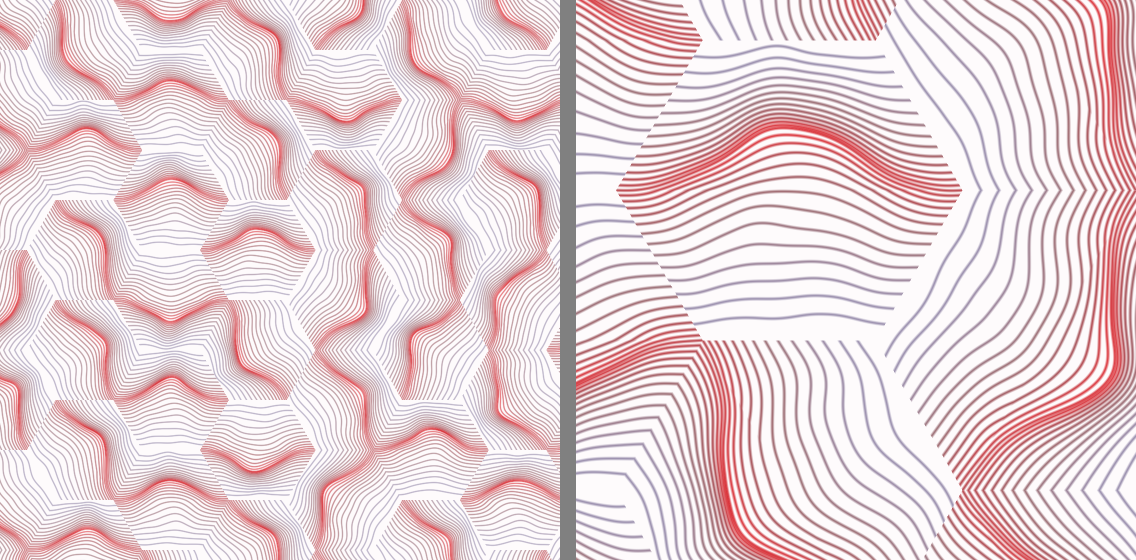
Left, the full canvas; right, a detail of the centre.
Write a Shadertoy shader that draws this pattern.

```glsl
// Hexagonal tiles of fine red-to-violet contour lines, each turned at random.

const float TILE_RADIUS = 0.1031;            // canvas units, centre to corner
const vec2 TILE_ORIGIN = vec2(0.151, 0.5534);
const float SQRT3 = 1.7320508;
const float APOTHEM = 0.5 * SQRT3;           // tile units, corner radius is 1
const float LINE_WIDTH = 0.0122;             // tile units
const float LINE_SOFTNESS = 0.0105;          // tile units, ink bleed
const float LINES_PER_SIDE = 13.0;
const int SAMPLES = 2;

const vec3 PAPER = vec3(0.995, 0.985, 0.990);
const vec3 CORE_RED = vec3(0.84, 0.10, 0.13);
const vec3 DARK_RED = vec3(0.62, 0.19, 0.22);
const vec3 DUSTY_BROWN = vec3(0.55, 0.34, 0.37);
const vec3 PALE_VIOLET = vec3(0.54, 0.49, 0.63);

float hash(vec2 p) {
    vec3 q = fract(p.xyx * vec3(0.1031, 0.1030, 0.0973));
    q += dot(q, q.yzx + 33.33);
    return fract((q.x + q.y) * q.z);
}

vec2 gradient(vec2 cell) {
    float angle = 6.2831853 * hash(cell + 17.0);
    return vec2(cos(angle), sin(angle));
}

float gradientNoise(vec2 p) {
    vec2 i = floor(p), f = fract(p);
    vec2 w = f * f * f * (f * (f * 6.0 - 15.0) + 10.0);
    vec2 e = vec2(0.0, 1.0);
    float low = mix(dot(gradient(i), f), dot(gradient(i + e.yx), f - e.yx), w.x);
    float high = mix(dot(gradient(i + e), f - e), dot(gradient(i + 1.0), f - 1.0), w.x);
    return mix(low, high, w.y);
}

vec2 rotate(vec2 p, float angle) {
    float c = cos(angle), s = sin(angle);
    return vec2(c * p.x + s * p.y, c * p.y - s * p.x);
}

// Nearest centre of a flat-topped hexagonal lattice
vec2 hexCentre(vec2 p) {
    vec2 pitch = vec2(3.0, SQRT3);
    vec2 a = floor(p / pitch + 0.5) * pitch;
    vec2 b = (floor(p / pitch) + 0.5) * pitch;
    return distance(p, a) < distance(p, b) ? a : b;
}

// 1 - u^2 across the tile, zero on the slanted sides so that lines meet there
float spanProfile(vec2 p) {
    float u = clamp(p.x / (1.0 - abs(p.y) / SQRT3), -1.0, 1.0);
    return 1.0 - u * u;
}

// Signed line index: zero on the bulging core, spacing grows outwards
float contourLevel(vec2 p, vec2 seed) {
    float span = spanProfile(p);
    float wobble = 0.10 * span * gradientNoise(p * 2.0 + seed * 5.3);
    float lift = 0.42 * span * span * span;
    float y = (p.y + wobble) / APOTHEM - lift;
    float v = y / (1.0 - sign(y) * lift);
    float first = 0.031, growth = 0.0029;
    float root = sqrt(first * first + 4.0 * growth * abs(v));
    return sign(v) * (root - first) / (2.0 * growth);
}

// Integral of a unit-period pulse train, for exact box filtering
float pulseIntegral(float x, float duty) {
    return floor(x) * duty + min(fract(x), duty);
}

float lineCoverage(float level, float slope, float filterWidth) {
    float duty = min(LINE_WIDTH * slope, 0.9);
    float halfSpan = 0.5 * filterWidth * slope;
    float x = level + 0.5 * duty;
    float area = pulseIntegral(x + halfSpan, duty) - pulseIntegral(x - halfSpan, duty);
    return area / (2.0 * halfSpan) * step(abs(level), LINES_PER_SIDE + 0.5);
}

// Bright only on the bulge of the core, dusty and then violet further out
vec3 lineColour(float level, float span) {
    float t = abs(level) / LINES_PER_SIDE;
    vec3 core = mix(DARK_RED, CORE_RED, 0.25 + 0.75 * span);
    vec3 colour = mix(core, DARK_RED, smoothstep(0.08, 0.28, t));
    colour = mix(colour, DUSTY_BROWN, smoothstep(0.2, 0.55, t));
    return mix(colour, PALE_VIOLET, smoothstep(0.5, 0.95, t));
}

vec3 tilePattern(vec2 p, float filterWidth) {
    vec2 centre = hexCentre(p);
    vec2 id = floor(centre / vec2(1.5, APOTHEM) + 0.5);
    float turn = floor(6.0 * hash(id + 40.0));
    vec2 q = rotate(p - centre, turn * 1.0471976);

    // Slope by central differences within this tile
    vec2 e = vec2(0.004, 0.0);
    float level = contourLevel(q, id);
    float slope = length(vec2(contourLevel(q + e.xy, id) - contourLevel(q - e.xy, id),
                              contourLevel(q + e.yx, id) - contourLevel(q - e.yx, id)));
    slope = max(slope / (2.0 * e.x), 0.5);

    float ink = lineCoverage(level, slope, filterWidth);
    return mix(PAPER, lineColour(level, spanProfile(q)), ink);
}

void mainImage(out vec4 fragColor, in vec2 fragCoord) {
    float pixel = 1.0 / (iResolution.y * TILE_RADIUS);
    float filterWidth = pixel * 0.7 + LINE_SOFTNESS;
    vec3 sum = vec3(0.0);
    // Subsamples soften the seams between tiles
    for (int j = 0; j < SAMPLES; j++)
        for (int i = 0; i < SAMPLES; i++) {
            vec2 offset = (vec2(i, j) + 0.5) / float(SAMPLES) - 0.5;
            vec2 uv = (fragCoord + offset) / iResolution.y;
            sum += tilePattern((uv - TILE_ORIGIN) / TILE_RADIUS, filterWidth);
        }
    fragColor = vec4(sum / float(SAMPLES * SAMPLES), 1.0);
}
```
